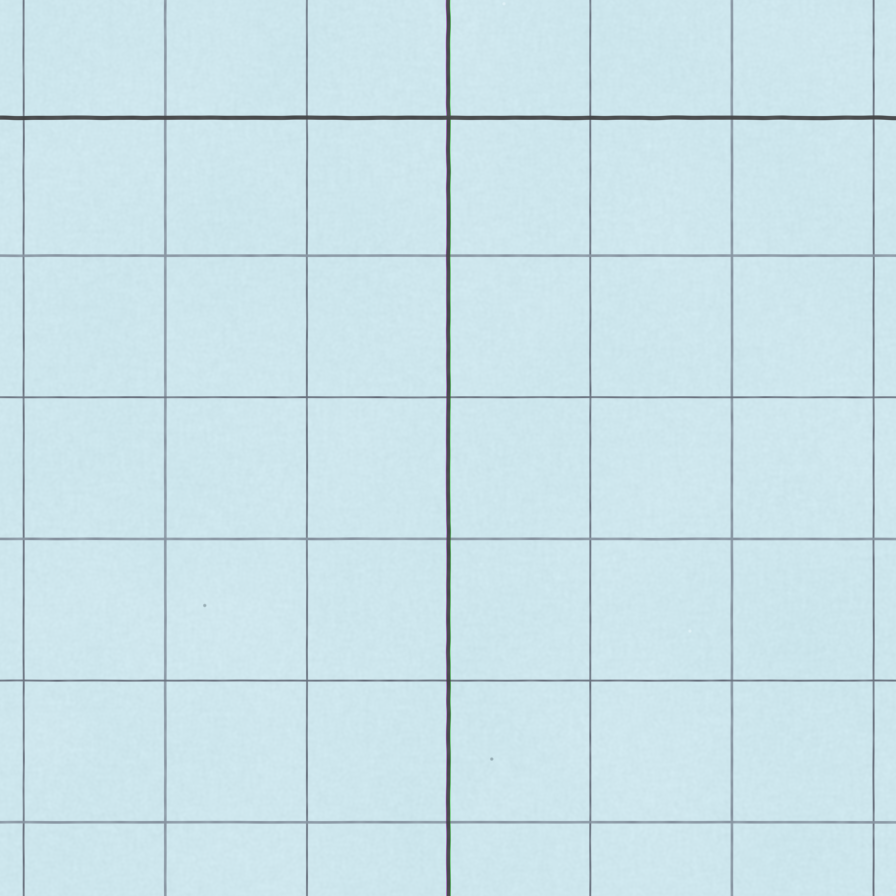
Reproduce this pattern procedurally as a WebGL 1 fragment shader.

```glsl
precision highp float;
// Pale blue graph paper: a square lattice of thin grey rules crossed by two
// heavy dark axes. Rules are distance bands with alternating weight and ink
// wear; gradient noise supplies the paper grain, mottling and line wobble.

uniform vec2 u_resolution;

vec2 hash2(vec2 p) {
    vec3 q = fract(p.xyx * vec3(0.1031, 0.1030, 0.0973));
    q += dot(q, q.yzx + 33.33);
    return fract((q.xx + q.yz) * q.zy);
}

float cornerSlope(vec2 cell, vec2 corner, vec2 f) {
    return dot(hash2(cell + corner) * 2.0 - 1.0, f - corner);
}

float gradientNoise(vec2 p) {
    vec2 cell = floor(p), f = p - cell;
    vec2 w = f * f * f * (f * (f * 6.0 - 15.0) + 10.0);
    float low = mix(cornerSlope(cell, vec2(0, 0), f), cornerSlope(cell, vec2(1, 0), f), w.x);
    float high = mix(cornerSlope(cell, vec2(0, 1), f), cornerSlope(cell, vec2(1, 1), f), w.x);
    return mix(low, high, w.y);
}

// Soft-edged coverage of a band of the given width, per colour channel
vec3 band(vec3 offset, float width) {
    float soft = max(0.0009, 0.6 / u_resolution.y);
    return 1.0 - smoothstep(width * 0.5 - soft, width * 0.5 + soft, abs(offset));
}

vec3 paper(vec2 uv) {
    float mottle = gradientNoise(uv * 5.0) + 0.5 * gradientNoise(uv * 14.0 + 7.0);
    float weave = gradientNoise(uv * vec2(60.0, 150.0)) + gradientNoise(uv * vec2(150.0, 60.0) + 31.0);
    float grain = gradientNoise(uv * 230.0 + 90.0);
    vec3 color = vec3(0.805, 0.903, 0.930);
    color += mottle * vec3(0.016, 0.008, 0.008);
    return color + weave * 0.012 + grain * 0.018;
}

// One family of thin rules; odd and even rules differ in weight
vec3 inkRules(vec3 color, float across, float along, float heavyParity, float skipped) {
    float index = floor(across + 0.5);
    float light = abs(mod(index, 2.0) - heavyParity);
    float wear = gradientNoise(vec2(along * 70.0, index * 3.7 + 0.4));
    float wobble = 0.0004 * gradientNoise(vec2(along * 24.0, index * 5.3 + 0.6));
    float offset = (across - index) * 0.1581 + wobble;
    vec3 ink = mix(vec3(0.41, 0.44, 0.49), vec3(0.53, 0.58, 0.63), light);
    float strength = (0.92 + 0.28 * wear) * step(0.5, abs(index - skipped));
    return mix(color, ink, band(vec3(offset), mix(0.0021, 0.0029, light)) * strength);
}

// A heavy axis; the fringe shifts the green channel sideways
vec3 inkAxis(vec3 color, float offset, float along, float fringe) {
    float wobble = 0.0008 * gradientNoise(vec2(along * 45.0, 2.5));
    float wear = gradientNoise(vec2(along * 90.0, 8.3));
    vec3 shifted = vec3(offset + wobble) + vec3(0.0, fringe, 0.0);
    return mix(color, vec3(0.27, 0.275, 0.28) + 0.05 * wear, band(shifted, 0.0046) * 0.96);
}

void main() {
    vec2 uv = gl_FragCoord.xy / u_resolution;
    vec3 color = paper(uv);

    // Lattice coordinates, one unit per square
    vec2 lattice = (uv - vec2(0.5007, 0.5566)) / 0.1581;
    color = inkRules(color, lattice.x, uv.y, 1.0, 0.0);
    color = inkRules(color, lattice.y, uv.x + 4.0, 0.0, 2.0);

    color = inkAxis(color, uv.y - 0.8685, uv.x + 3.0, 0.0);
    color = inkAxis(color, uv.x - 0.5007, uv.y, 0.0005);

    // Sparse pale and dark flecks
    for (int i = 0; i < 4; i++) {
        float k = float(i);
        vec2 center = hash2(vec2(k * 3.1 + 5.0, k * 7.7 + 2.0));
        float fleck = 1.0 - smoothstep(0.0006, 0.0028, length(uv - center));
        vec3 tint = mix(vec3(0.90, 0.96, 0.98), vec3(0.50, 0.58, 0.61), mod(k, 2.0));
        color = mix(color, tint, fleck * 0.7);
    }

    gl_FragColor = vec4(clamp(color, 0.0, 1.0), 1.0);
}
```
